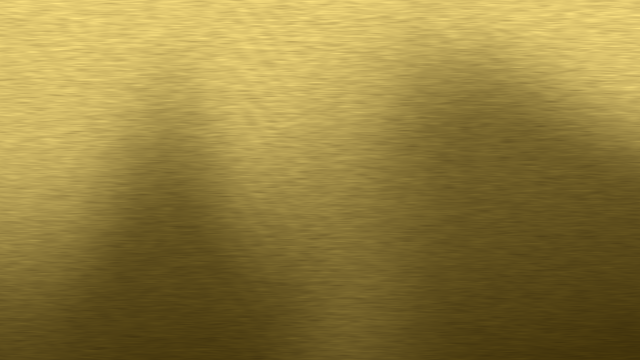
This texture is drawn by a Shadertoy shader. Its source:

```glsl
#define SHADOW_GOLD vec3(0.29, 0.23, 0.06)
#define LIGHT_GOLD vec3(0.92, 0.82, 0.465)
#define FINE_GRAIN vec2(32.0, 300.0)
#define COARSE_GRAIN vec2(17.0, 150.0)
#define GRAIN_CONTRAST 0.085
#define RIDGE_X 0.97
#define LEFT_LOBE_X 0.47

vec3 hash3(vec2 cell) {
    vec3 q = fract(vec3(cell.xyx) * vec3(0.1031, 0.1030, 0.0973));
    q += dot(q, q.yxz + 33.33);
    return fract((q.xxy + q.yzz) * q.zyx);
}

float bump(float x, float center, float width) {
    float d = (x - center) / width;
    return exp(-d * d);
}

// Cellular noise: each cell holds one soft light or dark fleck
float flecks(vec2 p) {
    vec2 cell = floor(p);
    float sum = 0.0;
    for (int j = -1; j <= 1; j++) {
        for (int i = -1; i <= 1; i++) {
            vec2 neighbor = cell + vec2(i, j);
            vec3 rnd = hash3(neighbor + 57.0);
            vec2 d = p - neighbor - rnd.xy;
            float falloff = max(1.0 - dot(d, d), 0.0);
            sum += (rnd.z * 2.0 - 1.0) * falloff * falloff;
        }
    }
    return sum;
}

// Broad reflection: bright above a wavy border, shaded below it
float reflection(vec2 p) {
    float ridge = bump(p.x, RIDGE_X, 0.2);
    float border = 0.33 + 0.33 * bump(p.x, LEFT_LOBE_X, 0.21)
                 + 0.5 * smoothstep(0.6, 1.2, p.x)
                 - 0.21 * smoothstep(1.3, 1.85, p.x);
    float softness = mix(0.32, 0.19, smoothstep(0.8, 1.2, p.x)) + 0.12 * ridge;
    float shade = -0.01 + 0.46 * p.y + 0.2 * ridge
                + 0.1 * bump(p.x, 0.0, 0.25)
                - 0.04 * smoothstep(1.3, 1.8, p.x);
    float light = 0.61 + 0.35 * p.y;
    return mix(shade, light, smoothstep(border - softness, border + softness, p.y));
}

void mainImage(out vec4 fragColor, in vec2 fragCoord) {
    vec2 p = fragCoord / iResolution.y;

    // Brushed streaks, stretched along x
    float grain = 0.9 * flecks(p * FINE_GRAIN) + 0.3 * flecks(p * COARSE_GRAIN + 19.0);

    vec3 metal = mix(SHADOW_GOLD, LIGHT_GOLD, reflection(p));
    metal *= 1.0 + GRAIN_CONTRAST * grain * vec3(0.9, 1.0, 1.15);
    fragColor = vec4(clamp(metal, 0.0, 1.0), 1.0);
}
```
